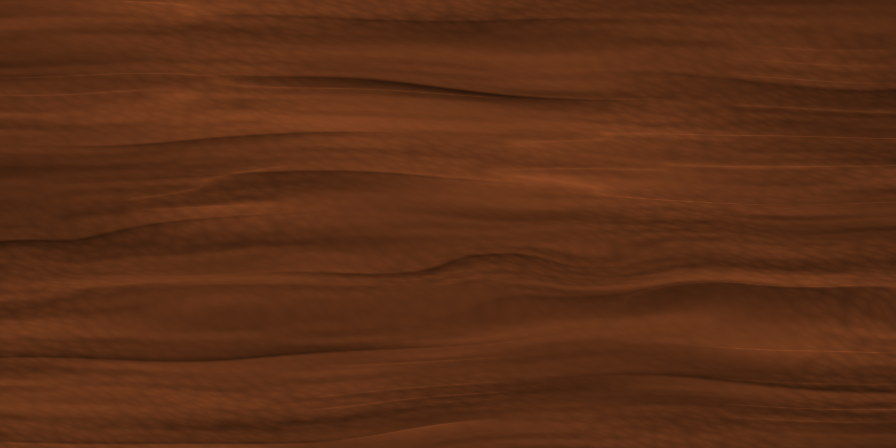
Write a Shadertoy shader that draws this texture.

```glsl
// Polished reddish-brown wood with horizontal grain and wavy dark veins.
// Layered sines bend the grain, stretched noise makes bands and fibres,
// cellular noise adds slanted flecks, and a loop lays tapered veins.

const vec3 DARK_WOOD = vec3(0.25, 0.128, 0.060);
const vec3 LIGHT_WOOD = vec3(0.46, 0.240, 0.121);
const float BASE_TONE = 0.55;
const float BAND_CONTRAST = 0.80;
const float GRAIN_CONTRAST = 0.55;
const float FIBRE_CONTRAST = 0.36;
const float FLECK_CONTRAST = 0.34;
const float VEIN_DEPTH = 0.85;
const float THREAD_GLOW = 0.38;
const float EDGE_SHADE = 0.52;
const float FIGURE_HEIGHT = 0.39;   // height of the swirling figure
const int VEIN_COUNT = 11;

float hash(vec2 p) {
    vec3 q = fract(vec3(p.xyx) * 0.1031);
    q += dot(q, q.yzx + 33.33);
    return fract((q.x + q.y) * q.z);
}

float noise(vec2 p) {
    vec2 i = floor(p), f = fract(p);
    f = f * f * f * (f * (f * 6.0 - 15.0) + 10.0);
    return mix(mix(hash(i), hash(i + vec2(1, 0)), f.x),
               mix(hash(i + vec2(0, 1)), hash(i + vec2(1, 1)), f.x), f.y);
}

// Distance to the nearest jittered cell centre
float cellular(vec2 p) {
    vec2 i = floor(p), f = fract(p);
    float nearest = 2.0;
    for (int y = -1; y <= 1; y++)
    for (int x = -1; x <= 1; x++) {
        vec2 o = vec2(x, y);
        vec2 seed = vec2(hash(i + o), hash(i + o + 57.3));
        nearest = min(nearest, length(o + seed - f));
    }
    return nearest;
}

// Height within the grain after bending
float bendGrain(vec2 p) {
    float bend = 0.016 * sin(1.9 * p.x + 4.0 * p.y + 0.6)
               + 0.008 * sin(4.3 * p.x - 9.0 * p.y)
               + 0.003 * sin(10.0 * p.x + 17.0 * p.y);
    bend += 0.045 * (noise(vec2(p.x * 1.6, p.y * 5.0) + 11.0) - 0.5);
    float away = (p.y - FIGURE_HEIGHT) / 0.09;
    float swirl = noise(vec2(p.x * 4.5, p.y * 12.0) + 31.0) - 0.5;
    return p.y + bend + 0.065 * swirl * exp(-away * away);
}

// Long tapered veins: crisp on one side, fading on the other
float veins(vec2 g, float aspect) {
    float shade = 0.0;
    for (int i = 0; i < VEIN_COUNT; i++) {
        float s = float(i);
        float a = hash(vec2(s, 3.7)), b = hash(vec2(s, 8.1)), c = hash(vec2(s, 14.9));
        float halfLength = mix(0.45, 1.15, b);
        float taper = 1.0 - smoothstep(0.15, 1.0, abs(g.x - a * aspect) / halfLength);
        float centre = (s + 0.2 + 0.6 * c) / float(VEIN_COUNT)
                     + 0.010 * sin(g.x * (2.0 + 2.5 * a) + s * 2.4)
                     + 0.003 * sin(g.x * 8.0 + s);
        float width = mix(0.005, 0.012, a) * (0.4 + 0.6 * taper);
        float d = (g.y - centre) * (b > 0.5 ? 1.0 : -1.0);
        float crisp = d / (0.6 * width);
        float profile = d > 0.0 ? exp(-d / (2.2 * width)) : exp(-crisp * crisp);
        shade = max(shade, taper * profile * mix(0.55, 1.0, c));
    }
    return shade;
}

void mainImage(out vec4 fragColor, in vec2 fragCoord) {
    vec2 uv = fragCoord / iResolution.xy;
    float aspect = iResolution.x / iResolution.y;
    vec2 p = vec2(uv.x * aspect, uv.y);
    vec2 g = vec2(p.x, bendGrain(p));

    // Broad bands, grain lines and fine fibres
    float tone = BASE_TONE;
    tone += BAND_CONTRAST * (noise(g * vec2(0.9, 7.0) + 5.0) - 0.5);
    tone += GRAIN_CONTRAST * (noise(g * vec2(1.7, 24.0) + 19.0) - 0.5);
    float fibre = noise(g * vec2(4.0, 76.0) + 43.0);
    tone += FIBRE_CONTRAST * (fibre - 0.5);

    // Short slanted flecks, in patches
    vec2 slanted = vec2(g.x * 26.0, (g.y + 0.22 * g.x) * 78.0);
    float patches = smoothstep(0.25, 0.75, noise(g * vec2(2.0, 8.0) + 71.0));
    tone += FLECK_CONTRAST * (0.47 - cellular(slanted)) * mix(0.35, 1.0, patches);

    // Thin bright threads
    float ridge = 1.0 - abs(2.0 * noise(g * vec2(1.1, 30.0) + 87.0) - 1.0);
    float lit = smoothstep(0.5, 0.8, noise(g * vec2(2.2, 9.0) + 101.0));
    tone += THREAD_GLOW * pow(ridge, 9.0) * lit;

    // Dark veins and shading towards the borders
    tone -= VEIN_DEPTH * veins(g, aspect) * (0.6 + 0.6 * fibre);
    vec2 c = 2.0 * uv - 1.0;
    tone += EDGE_SHADE * (0.32 - dot(c * c, vec2(0.55, 0.40)));

    vec3 wood = mix(DARK_WOOD, LIGHT_WOOD, clamp(tone, -0.45, 1.3));
    fragColor = vec4(wood, 1.0);
}
```
